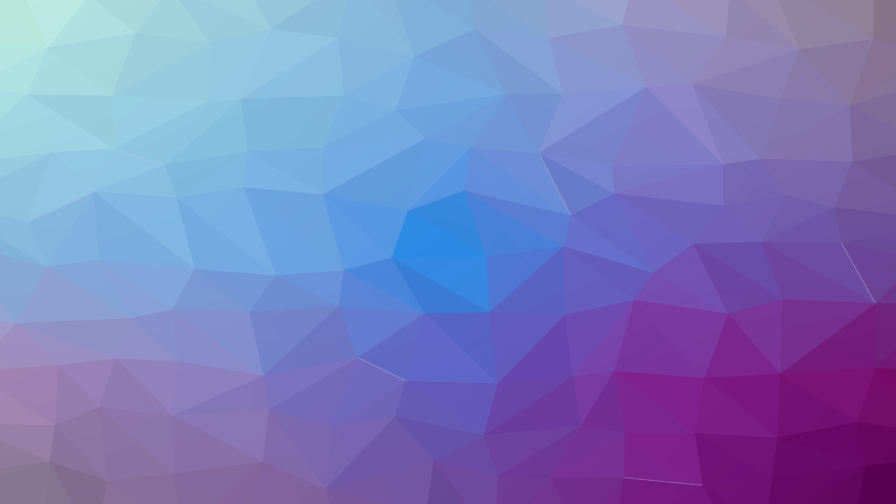
A WebGL 2 fragment shader for this background:

```glsl
#version 300 es
precision highp float;

uniform vec2 u_resolution;
out vec4 fragColor;

const vec2 CELL = vec2(0.148, 0.108);

vec2 hash2(vec2 p) {
    vec3 q = fract(p.xyx * vec3(0.1031, 0.1030, 0.0973));
    q += dot(q, q.yzx + 33.33);
    return fract((q.xx + q.yz) * q.zy);
}

float cross2(vec2 a, vec2 b) {
    return a.x * b.y - a.y * b.x;
}

// Five evenly spaced colours along t in 0..1
vec3 ramp(vec3 a, vec3 b, vec3 c, vec3 d, vec3 e, float t) {
    t *= 4.0;
    vec3 col = mix(a, b, clamp(t, 0.0, 1.0));
    col = mix(col, c, clamp(t - 1.0, 0.0, 1.0));
    col = mix(col, d, clamp(t - 2.0, 0.0, 1.0));
    return mix(col, e, clamp(t - 3.0, 0.0, 1.0));
}

// Mesh gradient, mint at upper left to plum at lower right
vec3 gradient(vec2 uv) {
    vec3 bottom = ramp(vec3(0.50, 0.45, 0.54), vec3(0.53, 0.40, 0.61), vec3(0.42, 0.29, 0.60),
                       vec3(0.47, 0.09, 0.50), vec3(0.34, 0.00, 0.32), uv.x);
    vec3 low = ramp(vec3(0.66, 0.53, 0.72), vec3(0.53, 0.49, 0.75), vec3(0.37, 0.36, 0.75),
                    vec3(0.51, 0.14, 0.57), vec3(0.47, 0.04, 0.42), uv.x);
    vec3 middle = ramp(vec3(0.51, 0.70, 0.87), vec3(0.45, 0.66, 0.88), vec3(0.29, 0.52, 0.86),
                       vec3(0.42, 0.36, 0.74), vec3(0.41, 0.29, 0.60), uv.x);
    vec3 high = ramp(vec3(0.63, 0.85, 0.88), vec3(0.54, 0.76, 0.88), vec3(0.42, 0.63, 0.87),
                     vec3(0.52, 0.50, 0.78), vec3(0.50, 0.42, 0.61), uv.x);
    vec3 top = ramp(vec3(0.75, 0.93, 0.87), vec3(0.62, 0.82, 0.87), vec3(0.50, 0.69, 0.86),
                    vec3(0.63, 0.60, 0.77), vec3(0.53, 0.46, 0.53), uv.x);
    vec3 col = ramp(bottom, low, middle, high, top, uv.y);

    // Vivid blue core
    vec2 d = (uv - vec2(0.49, 0.5)) / vec2(0.07, 0.10);
    return mix(col, vec3(0.12, 0.54, 0.90), 0.8 * exp(-dot(d, d)));
}

// Jittered lattice vertex
vec2 vertex(vec2 id) {
    return (id + 0.5 + 0.64 * (hash2(id + 17.0) - 0.5)) * CELL;
}

float edgeDistance(vec2 p, vec2 a, vec2 b) {
    return cross2(b - a, p - a) / length(b - a);
}

// Adds one counter-clockwise facet, weighted by its smooth coverage
void addFacet(inout vec4 sum, vec2 p, vec2 a, vec2 b, vec2 c, vec2 seed) {
    float pixel = 1.0 / u_resolution.y;
    float side = edgeDistance(p, a, b);
    float inside = min(side, min(edgeDistance(p, b, c), edgeDistance(p, c, a)));
    float cover = clamp(0.5 + inside / pixel, 0.0, 1.0);
    if (cover <= 0.0) return;

    vec2 aspect = vec2(u_resolution.x / u_resolution.y, 1.0);
    vec2 center = mix((a + b + c) / 3.0, p, 0.12);
    vec2 rnd = hash2(seed);
    vec3 col = gradient(clamp(center / aspect, 0.0, 1.0));
    col += 0.035 * (rnd.x - 0.5);

    // A few edges catch a thin pale line
    float glint = step(0.965, rnd.y) * (1.0 - smoothstep(0.001, 0.001 + pixel, side));
    col = mix(col, vec3(0.80, 0.78, 0.88), 0.35 * glint);
    sum += vec4(col, 1.0) * cover;
}

void main() {
    vec2 p = gl_FragCoord.xy / u_resolution.y;
    vec2 base = floor(p / CELL - 0.5);
    vec4 sum = vec4(0.0);

    // Split each nearby quad along the diagonal with the fuller triangles
    for (int j = -1; j <= 1; j++) {
        for (int i = -1; i <= 1; i++) {
            vec2 id = base + vec2(i, j);
            vec2 a = vertex(id);
            vec2 b = vertex(id + vec2(1.0, 0.0));
            vec2 c = vertex(id + vec2(1.0, 1.0));
            vec2 d = vertex(id + vec2(0.0, 1.0));
            float rising = min(cross2(b - a, c - a), cross2(c - a, d - a));
            float falling = min(cross2(b - a, d - a), cross2(c - b, d - b));
            if (rising > falling) {
                addFacet(sum, p, a, b, c, id + 41.3);
                addFacet(sum, p, c, d, a, id + 73.7);
            } else {
                addFacet(sum, p, d, a, b, id + 41.3);
                addFacet(sum, p, b, c, d, id + 73.7);
            }
        }
    }
    fragColor = vec4(clamp(sum.rgb / max(sum.a, 0.001), 0.0, 1.0), 1.0);
}
```
